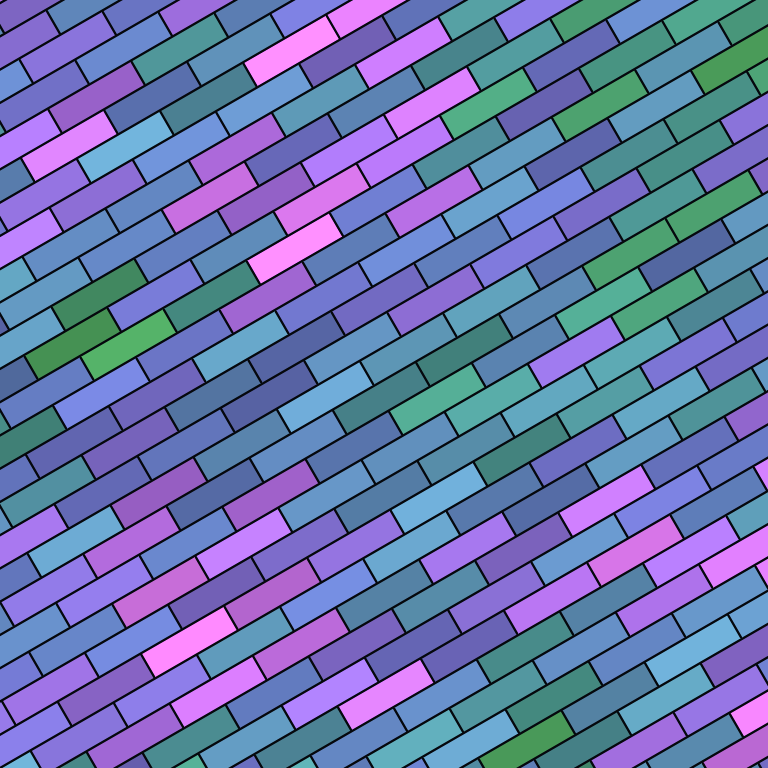
A three.js fragment shader for this pattern:

```glsl
// Slanted running-bond bricks in varied green, blue, violet and pink with thin dark joints.
varying vec2 vUv;

float hash(vec2 p) {
  return fract(sin(dot(p, vec2(127.1, 311.7))) * 43758.5453);
}

float noise(vec2 p) {
  vec2 i = floor(p);
  vec2 f = smoothstep(0.0, 1.0, p - i);
  return mix(mix(hash(i), hash(i + vec2(1.0, 0.0)), f.x),
             mix(hash(i + vec2(0.0, 1.0)), hash(i + 1.0), f.x), f.y);
}

// Runs from green through teal, blue and violet to pink.
vec3 palette(float t) {
  return vec3(
    0.29 + 0.09 * smoothstep(0.15, 0.4, t) + 0.55 * smoothstep(0.52, 1.0, t),
    0.61 - 0.17 * smoothstep(0.35, 0.65, t) + 0.06 * smoothstep(0.75, 1.0, t),
    0.35 + 0.39 * smoothstep(0.0, 0.4, t) + 0.22 * smoothstep(0.5, 0.9, t));
}

void main() {
  // Rotated brick grid, every other row shifted by half a brick
  vec2 brickSize = vec2(0.125, 0.0375);
  float angle = radians(30.0);
  vec2 along = vec2(cos(angle), sin(angle));
  vec2 grid = vec2(dot(vUv, along), dot(vUv, vec2(-along.y, along.x))) / brickSize;
  grid.x += 0.135 + 0.5 * mod(floor(grid.y), 2.0);
  vec2 brick = floor(grid);

  // Distance to the nearest joint, in canvas units
  vec2 edge = (0.5 - abs(fract(grid) - 0.5)) * brickSize;
  float jointDistance = min(edge.x, edge.y);
  float pixel = fwidth(vUv.y);
  float face = smoothstep(-0.6, 0.6, (jointDistance - 0.0015) / pixel);

  // Hue drifts gently across the wall, with a random share per brick
  float drift = noise(brick * vec2(0.6, 0.25) + 17.0);
  float hue = clamp(0.6 * hash(brick + 3.7) + 0.6 * drift - 0.1, 0.0, 1.0);
  float brightness = mix(0.82, 1.18, hash(brick + 41.3));

  vec3 joint = vec3(0.02, 0.03, 0.05);
  gl_FragColor = vec4(mix(joint, palette(hue) * brightness, face), 1.0);
}
```
